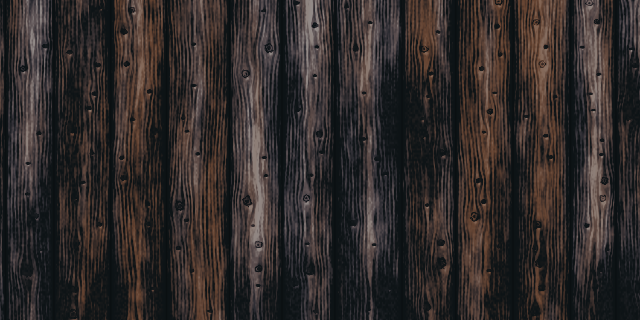
A WebGL 1 fragment shader for this texture:

```glsl
precision highp float;
// Weathered, sooty vertical timber boards with wavy grain and small knots.

uniform vec2 u_resolution;

const float BOARD_WIDTH = 0.177;
const float KNOT_SPACING = 0.068;
const float TAU = 6.2832;

const vec3 SOOT = vec3(0.050, 0.074, 0.084);
const vec3 DARK_GREY = vec3(0.19, 0.185, 0.21);
const vec3 DARK_BROWN = vec3(0.23, 0.17, 0.145);
const vec3 GREY = vec3(0.345, 0.305, 0.315);
const vec3 ORANGE = vec3(0.39, 0.26, 0.19);
const vec3 PALE_GREY = vec3(0.57, 0.54, 0.53);
const vec3 PALE_ORANGE = vec3(0.51, 0.39, 0.32);

float hash(vec2 p) {
  return fract(sin(dot(p, vec2(127.1, 311.7))) * 43758.5);
}

float noise(vec2 p) {
  vec2 i = floor(p);
  vec2 f = fract(p);
  f = f * f * (3.0 - 2.0 * f);
  vec2 e = vec2(1.0, 0.0);
  return mix(mix(hash(i), hash(i + e.xy), f.x),
             mix(hash(i + e.yx), hash(i + e.xx), f.x), f.y);
}

float fbm(vec2 p) {
  float sum = 0.0;
  float amp = 0.533;
  for (int k = 0; k < 4; k++) {
    sum += amp * noise(p);
    p = p * 2.03 + 17.3;
    amp *= 0.5;
  }
  return sum;
}

// Left edge of a board, unevenly spaced.
float boardEdge(float id) {
  return (id + 0.26 * (hash(vec2(id, 4.7)) - 0.5)) * BOARD_WIDTH;
}

// x: sideways bend of the grain, y: darkness, z: pale worn rim.
vec3 knots(vec2 p, float seed, float halfWidth, float pixel) {
  vec3 total = vec3(0.0);
  for (int j = -1; j <= 1; j++) {
    float row = floor(p.y / KNOT_SPACING) + float(j);
    vec2 id = vec2(seed * 3.1, row);
    float size = hash(id + 5.3);
    float radius = mix(0.0045, 0.015, size * size * size);
    float present = step(0.3, hash(id + 9.1));
    vec2 centre = vec2((hash(id + 1.7) - 0.5) * halfWidth * 1.25,
                       (row + 0.2 + 0.6 * hash(id + 2.9)) * KNOT_SPACING);
    vec2 d = p - centre;
    vec2 spread = d / (radius * vec2(2.4, 3.6));
    total.x -= present * 0.75 * d.x * exp(-dot(spread, spread));

    // Small knots are flat dashes, large ones are round eyes.
    vec2 shape = mix(vec2(0.65, 1.35), vec2(1.0, 0.9), size);
    float q = length(d * shape) / radius + 0.5 * (noise(p * 170.0) - 0.5);
    float soft = max(0.2, 0.7 * pixel / radius);
    float body = 1.0 - smoothstep(1.0 - soft, 1.0 + soft, q);
    float eye = exp(-pow((q - 0.5) / 0.25, 2.0)) * smoothstep(0.6, 0.85, size);
    vec2 below = (d + vec2(-0.4, 1.2) * radius) / radius;
    float glint = exp(-1.8 * dot(below, below)) * (1.0 - body);
    total.y += present * (body + 0.2 * exp(-0.35 * q * q));
    total.z += present * (eye + 0.8 * glint);
  }
  return total;
}

// Colour of wood from its brightness and warmth.
vec3 woodColour(float value, float warm) {
  vec3 c = mix(SOOT, mix(DARK_GREY, DARK_BROWN, warm), smoothstep(0.0, 0.34, value));
  c = mix(c, mix(GREY, ORANGE, warm), smoothstep(0.28, 0.62, value));
  return mix(c, mix(PALE_GREY, PALE_ORANGE, warm), smoothstep(0.58, 1.0, value));
}

void main() {
  vec2 p = gl_FragCoord.xy / u_resolution.y;
  float pixel = 1.0 / u_resolution.y;

  // Board lookup and position within it.
  float id = floor(p.x / BOARD_WIDTH);
  id += step(boardEdge(id + 1.0), p.x) - step(p.x, boardEdge(id));
  float left = boardEdge(id);
  float right = boardEdge(id + 1.0);
  float halfWidth = 0.5 * (right - left);
  float edge = min(p.x - left, right - p.x);
  float drift = 0.02 * (noise(vec2(id * 7.0, p.y * 2.5)) - 0.5);
  float across = p.x - 0.5 * (left + right) + drift;
  vec3 knot = knots(vec2(across, p.y), id, halfWidth, pixel);
  float u = across + knot.x;
  vec2 seed = vec2(id * 13.7, id * 5.9);

  // Growth rings, pointed near the heart, broken up by fine fibres.
  float ring = length(vec2(u, 0.010)) * 92.0 + 2.2 * fbm(vec2(u * 8.0, p.y * 2.4) + seed);
  ring += 0.35 * noise(vec2(u * 60.0, p.y * 16.0) + seed);
  float groove = smoothstep(0.15, 0.85, 0.5 + 0.5 * sin(TAU * ring));
  groove *= 0.25 + 1.1 * noise(vec2(u * 55.0, p.y * 15.0) + seed);
  float fibre = noise(vec2(u * 230.0, p.y * 30.0) + seed) - 0.5;
  float streak = fbm(vec2(u * 28.0, p.y * 2.6) + seed) - 0.5;
  float heart = exp(-pow(u / 0.024, 2.0));

  // Warm wood on some boards and in long streaks, grey elsewhere.
  float warm = 0.40 + 0.42 * cos(TAU * (id - 2.0) / 6.5)
             + 1.7 * (fbm(vec2(u * 20.0, p.y * 2.0) + seed + 41.0) - 0.5);
  warm = clamp(warm, 0.0, 1.0);

  // Soot gathers low down, on some boards, and along the seams.
  float blackened = cos(TAU * (id - 1.0) / 5.0);
  float stain = 0.42 + 0.17 * blackened + 0.34 * (0.5 - p.y)
              + 1.0 * (fbm(vec2(p.x * 9.0, p.y * 3.0) + 3.0) - 0.5);
  float patchy = 0.35 * streak + 0.3 * (fbm(vec2(u * 70.0, p.y * 24.0)) - 0.5);
  float soot = 0.64 * smoothstep(0.22, 0.9, stain + patchy);
  float seam = 1.0 - smoothstep(0.0, 0.012 + 0.018 * noise(vec2(id * 9.0, p.y * 6.0)), edge);

  float speckle = noise(p * vec2(210.0, 150.0));
  float value = 0.60 + heart * mix(0.36, 0.16, warm) + 0.75 * streak + 0.36 * fibre
              - 0.42 * groove - soot - 0.5 * seam + 0.2 * (speckle - 0.5);
  value += 0.6 * knot.z - 0.7 * min(knot.y, 1.0);
  value = max(value, 0.14 * speckle * (1.0 - seam));

  vec3 colour = woodColour(value, warm);
  colour = mix(SOOT * 0.8, colour, smoothstep(0.0, 0.002 + pixel, edge));
  gl_FragColor = vec4(colour, 1.0);
}
```
